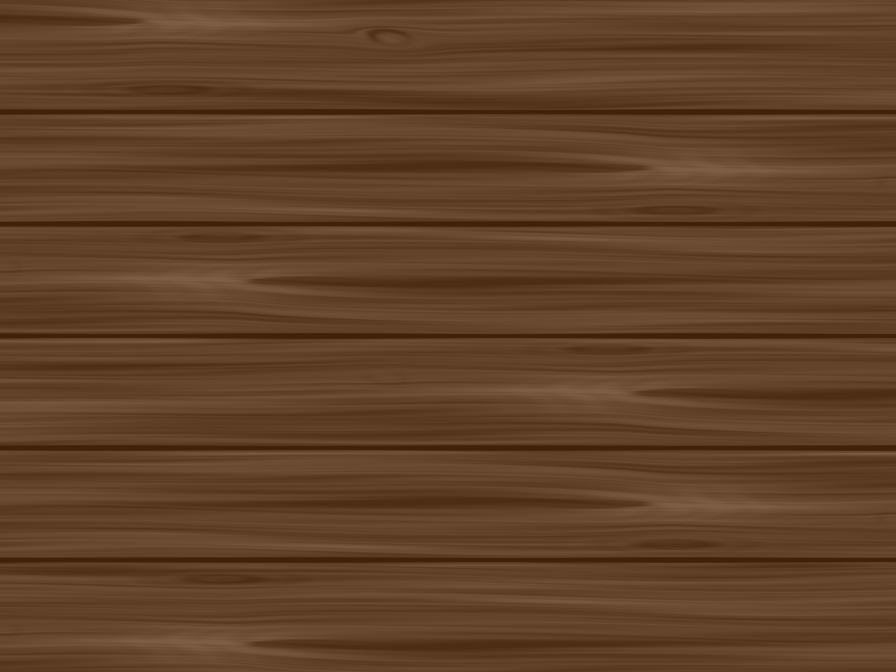
A Shadertoy shader for this texture:

```glsl
const float PLANKS = 6.0;
const float SEAM_HALF = 0.022;      // in plank heights
const float GRAIN_AMOUNT = 0.135;
const float GRAIN_FREQ = 9.0;
const int GRAIN_LAYERS = 8;
const float TONGUE_HALF = 0.085;
const int KNOT_ROW = 0;
const vec2 KNOT_POS = vec2(0.356, -0.15);
const vec2 KNOT_SIZE = vec2(0.033, 0.075);
const vec2 EYE_SIZE = vec2(0.085, 0.06);
const vec3 DARK_WOOD = vec3(0.325, 0.20, 0.10);
const vec3 LIGHT_WOOD = vec3(0.475, 0.355, 0.255);
const vec3 SEAM_COLOR = vec3(0.25, 0.135, 0.035);

// Per plank, top to bottom: tongue tip x, tip y, direction, eye offset
const vec4 BOARDS[6] = vec4[6](
    vec4(0.226, 0.81,  1.0, -0.61),
    vec4(0.980, 0.50,  1.0, -0.38),
    vec4(0.356, 0.49, -1.0, -0.39),
    vec4(0.929, 0.49, -1.0, -0.39),
    vec4(0.980, 0.50,  1.0, -0.36),
    vec4(0.356, 0.25, -1.0, -0.58));

float gauss(vec2 v) { return exp(-dot(v, v)); }

// Layered sines, stretched along the board and bent by slower waves
float grain(float x, float h) {
    float sum = 0.0, freq = GRAIN_FREQ, amp = GRAIN_AMOUNT;
    for (int i = 0; i < GRAIN_LAYERS; i++) {
        float k = float(i);
        float bend = 1.6 * sin(x * (2.3 + 0.8 * k) + h * freq * 0.37 + k * 2.1);
        float fade = 0.65 + 0.35 * sin(x * (3.1 + k) - h * freq * 0.21 + k * 4.7);
        sum += amp * fade * sin(h * freq + bend + k * 1.9);
        freq *= 1.5;
        amp *= 0.96;
    }
    return sum;
}

// Tone of a board, measured from the tip of its dark tongue
float boardTone(vec2 q, float eyeY, float knotAmount) {
    float back = 0.5 * (sqrt(q.x * q.x + 0.0006) - q.x);
    float halfWidth = TONGUE_HALF * (1.0 - exp(-back * 11.0)) * exp(-back * 1.4);
    vec2 knot = (q - KNOT_POS) / KNOT_SIZE;
    knot.y += 0.35 * knot.x;
    vec2 eye = (q - vec2(0.025, eyeY)) / EYE_SIZE;

    // Fibres flow around the tongue, knot and eye
    float h = q.y - halfWidth * tanh(q.y / 0.12) * exp(-4.0 * q.y * q.y);
    h += 0.025 * sin(q.x * 3.4 + 0.8) + 0.012 * sin(q.x * 8.3 + q.y * 4.0);
    h -= 0.07 * knotAmount * gauss(knot * 0.55) * tanh(knot.y * 2.0);
    h -= 0.025 * gauss(eye * 0.7) * tanh(eye.y * 2.0);
    float tone = 0.40 + grain(q.x, h);

    // Broad drift of tone, with a dusky hollow past the glow
    tone += 0.07 * sin(q.x * 5.3 + h * 7.0 + 1.0);
    tone -= 0.16 * gauss((q - vec2(0.40, 0.03)) / vec2(0.16, 0.12));

    // Dark tongue
    float tongue = 1.0 - smoothstep(halfWidth * 0.6, halfWidth + 0.008, abs(q.y));
    tongue *= smoothstep(0.0, 0.03, -q.x);
    tone -= 0.40 * tongue * exp(-back * 1.2);

    // Pale glow with nested arches beyond the tip
    float glow = gauss((q - vec2(0.05, 0.0)) / vec2(0.12, 0.16));
    float arches = sin(95.0 * (q.x + 2.2 * q.y * q.y) + 2.0 * sin(q.y * 23.0));
    tone += glow * (0.44 + 0.08 * arches) * (1.0 - 0.9 * tongue);

    // Pale rims along the tongue
    float rimDist = (abs(q.y) - halfWidth - 0.04) / 0.035;
    tone += 0.20 * exp(-rimDist * rimDist) * smoothstep(0.0, 0.06, -q.x) * exp(-back * 3.0);

    // Eye: dark lens with faint rings
    tone -= 0.38 * gauss(eye * vec2(1.1, 1.6));
    tone += 0.13 * sin(length(eye) * 8.0) * gauss(eye * 0.7);

    // Knot: open dark arc around a lighter heart
    float arc = exp(-pow((length(knot) - 0.85) / 0.25, 2.0));
    float opening = smoothstep(-0.9, 0.9, knot.y - 0.8 * knot.x);
    tone -= knotAmount * arc * (0.12 + 0.45 * opening);
    tone += 0.15 * knotAmount * gauss(knot * 1.8);
    return tone;
}

void mainImage(out vec4 fragColor, in vec2 fragCoord) {
    vec2 p = fragCoord / iResolution.y;
    float y = p.y * PLANKS;
    float pixel = PLANKS / iResolution.y;

    // Board coordinates: a turned board reverses both axes
    int row = int(clamp(PLANKS - 1.0 - floor(y), 0.0, PLANKS - 1.0));
    vec4 board = BOARDS[row];
    vec2 q = board.z * (vec2(p.x, fract(y)) - board.xy);
    float tone = boardTone(q, board.w, row == KNOT_ROW ? 1.0 : 0.2);

    // Shade and worn highlight along the interior seams
    float seamY = clamp(floor(y + 0.5), 1.0, PLANKS - 1.0);
    float below = seamY - y;
    float dist = abs(below);
    float wear = 0.5 + 0.3 * sin(p.x * 7.0 + seamY * 2.4) + 0.2 * sin(p.x * 19.0 + seamY);
    tone -= 0.28 * exp(-dist / 0.04);
    tone += 0.50 * wear * exp(-pow((below - 0.047) / 0.015, 2.0));

    vec3 color = mix(DARK_WOOD, LIGHT_WOOD, clamp(tone, -0.15, 1.1));
    float ragged = SEAM_HALF + 0.003 * sin(p.x * 11.0 + seamY * 3.0);
    float seam = 1.0 - smoothstep(ragged - 0.7 * pixel, ragged + 0.7 * pixel, dist);
    fragColor = vec4(mix(color, SEAM_COLOR, seam), 1.0);
}
```
